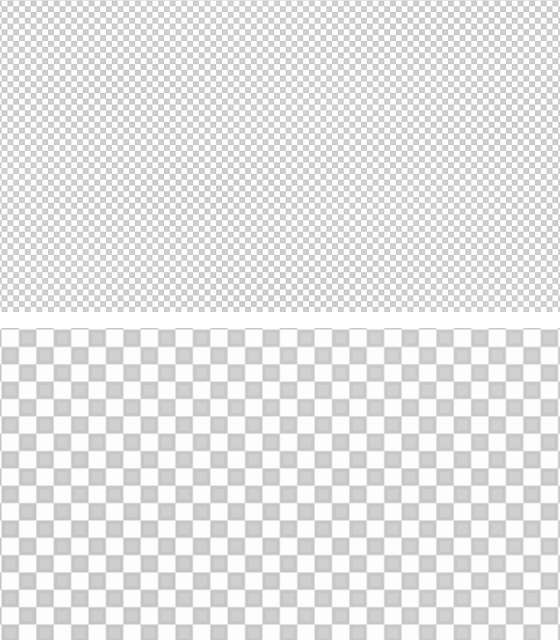
Top: the whole. Bottom: its middle third, enlarged.
Write a Shadertoy shader that draws this pattern.

```glsl
#define CELLS vec2(96.6, 53.96)
#define OFFSET vec2(0.29, 0.08)
#define WHITE 0.992
#define GRAY_CENTER 0.815
#define GRAY_RIM 0.78
#define RIM_WIDTH 0.2
#define SOFTNESS 0.05
#define WEAR 0.008

// Signed distance to the nearest cell edge on each axis, flipping every cell
vec2 edgeDistance(vec2 cell) {
    return 0.5 - abs(mod(cell + 0.5, 2.0) - 1.0);
}

// Slow layered sines, about -1 to 1
float drift(vec2 uv) {
    return 0.6 * sin(9.0 * uv.x + 4.0 * uv.y)
         + 0.4 * sin(17.0 * uv.y - 6.0 * uv.x);
}

void mainImage(out vec4 fragColor, in vec2 fragCoord) {
    vec2 uv = fragCoord / iResolution.xy;
    vec2 cell = vec2(uv.x, 1.0 - uv.y) * CELLS - OFFSET;
    vec2 pixel = CELLS / iResolution.xy;
    float unevenness = drift(uv);

    // Checker coverage with filtered edges
    vec2 edge = edgeDistance(cell);
    vec2 blur = max(0.5 * pixel, vec2(SOFTNESS));
    vec2 side = clamp(edge / blur, -1.0, 1.0);
    float whiteness = 0.5 + 0.5 * side.x * side.y;

    // Gray squares carry a slightly darker rim
    vec2 inset = smoothstep(RIM_WIDTH - blur, RIM_WIDTH + blur, abs(edge));
    float gray = mix(GRAY_RIM, GRAY_CENTER, inset.x * inset.y);
    gray += WEAR * unevenness;

    fragColor = vec4(vec3(mix(gray, WHITE, whiteness)), 1.0);
}
```
